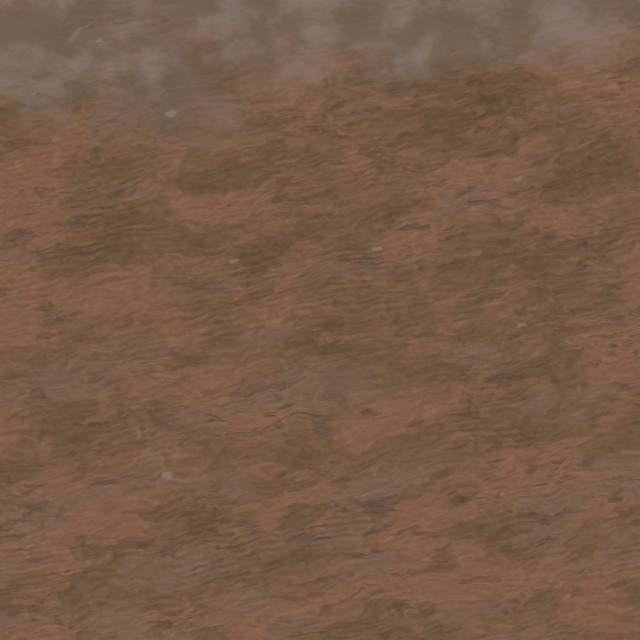
Reproduce this texture procedurally as a Shadertoy shader.

```glsl
// Weathered brown rock: soft patches of olive, brown, salmon and mauve, brushed along
// a gently rising grain. Warped gradient noise shapes the patches; fine ripples, dark
// streaks, a grey veil along the top and a few pale chips are laid over them.

vec2 hash2(vec2 p) {
    vec3 q = fract(p.xyx * vec3(0.1031, 0.1030, 0.0973));
    q += dot(q, q.yzx + 33.33);
    return fract((q.xx + q.yz) * q.zy);
}

float gradDot(vec2 cell, vec2 corner, vec2 f) {
    float angle = 6.2832 * hash2(cell + corner + 71.0).x;
    return dot(vec2(cos(angle), sin(angle)), f - corner);
}

float gradientNoise(vec2 p) {
    vec2 i = floor(p), f = p - i;
    vec2 u = f * f * f * (f * (f * 6.0 - 15.0) + 10.0);
    float low = mix(gradDot(i, vec2(0, 0), f), gradDot(i, vec2(1, 0), f), u.x);
    float high = mix(gradDot(i, vec2(0, 1), f), gradDot(i, vec2(1, 1), f), u.x);
    return mix(low, high, u.y);
}

float fbm(vec2 p) {
    float sum = 0.0, amp = 1.0;
    for (int i = 0; i < 5; i++) {
        sum += amp * gradientNoise(p);
        p = mat2(0.98, 0.17, -0.17, 0.98) * p * 2.03 + 17.3;
        amp *= 0.58;
    }
    return sum;
}

// Sparse pale chips: one slanted, ragged ellipse in a few of the grid cells
float chips(vec2 p) {
    vec2 cell = floor(p * 9.0);
    vec2 rnd = hash2(cell + 5.0), size = hash2(cell + 40.0);
    vec2 d = fract(p * 9.0) - 0.25 - 0.5 * rnd;
    d += 0.05 * vec2(gradientNoise(p * 90.0), gradientNoise(p * 90.0 + 31.0));
    float radius = mix(0.03, 0.07, size.x);
    float body = 1.0 - smoothstep(0.4, 1.2, length(d * vec2(0.7, 1.3)) / radius);
    return body * step(0.92, size.y);
}

void mainImage(out vec4 fragColor, in vec2 fragCoord) {
    vec2 uv = fragCoord / iResolution.y;

    // Grain coordinates: x runs along the brushing, which rises to the right
    vec2 grain = mat2(0.98, -0.19, 0.19, 0.98) * uv;
    vec2 warp = vec2(fbm(grain * vec2(6.0, 9.0)), fbm(grain * vec2(6.0, 9.0) + 43.0));
    vec2 flow = grain + warp * vec2(0.035, 0.014);

    // Broad patches: olive to brown to salmon, warmer towards the bottom
    float tone = fbm(flow * vec2(4.0, 9.0) + 9.0) + 0.32 * (0.62 - uv.y);
    vec3 col = mix(vec3(0.420, 0.322, 0.232), vec3(0.462, 0.346, 0.258),
                   smoothstep(-0.42, -0.06, tone));
    col = mix(col, vec3(0.512, 0.372, 0.290), smoothstep(0.0, 0.36, tone));

    // Crisper salmon flakes and small dull olive stains
    float flake = fbm(flow * vec2(8.0, 20.0) + 60.0);
    col = mix(col, vec3(0.525, 0.378, 0.290), 0.55 * smoothstep(0.17, 0.24, flake));
    float stain = fbm(flow * vec2(9.0, 24.0) + 85.0);
    col = mix(col, vec3(0.398, 0.318, 0.232), 0.6 * smoothstep(0.20, 0.38, stain));

    // Mauve film, strongest low down
    float film = fbm(flow * vec2(4.5, 12.0) + 120.0) + 0.3 * (0.4 - uv.y);
    col = mix(col, vec3(0.478, 0.372, 0.318), 0.65 * smoothstep(0.05, 0.42, film));

    // Short dark streaks gathered in loose groups
    float streak = fbm(flow * vec2(17.0, 64.0) + 150.0);
    float group = smoothstep(-0.15, 0.35, fbm(flow * vec2(4.0, 9.0) + 170.0));
    col = mix(col, vec3(0.355, 0.295, 0.245), 0.6 * group * smoothstep(0.08, 0.42, streak));

    // Fine ripples that fade in and out, with soft fibre and grit between them
    float ripple = sin(640.0 * grain.y + 7.0 * warp.y + 6.0 * gradientNoise(grain * 9.0));
    float rippleMask = smoothstep(-0.1, 0.4, gradientNoise(grain * vec2(5.0, 8.0) + 210.0));
    col += 0.014 * ripple * rippleMask;
    col += 0.040 * gradientNoise(flow * vec2(34.0, 150.0));
    col += 0.034 * gradientNoise(flow * vec2(70.0, 190.0) + 400.0);
    col += 0.020 * gradientNoise(uv * 110.0);

    // Grey veil along the top, cloudy and broken, sinking lower at the left
    float cloud = fbm(uv * vec2(3.5, 5.5) + warp * 0.3 + 240.0);
    float veil = smoothstep(0.80, 1.02, uv.y + 0.17 * cloud + 0.08 * (0.6 - uv.x));
    vec3 veilColor = mix(vec3(0.450, 0.380, 0.335), vec3(0.535, 0.475, 0.450),
                         smoothstep(-0.35, 0.45, fbm(uv * vec2(9.0, 12.0) + 260.0)));
    col = mix(col, veilColor, 0.85 * veil);

    // Thin broken pale veins, mostly at the left
    float vein = abs(gradientNoise(flow * vec2(2.5, 6.0) + 300.0));
    float veinMask = smoothstep(0.12, 0.4, gradientNoise(uv * 6.0 + 320.0))
                   * (1.0 - smoothstep(0.2, 0.5, uv.x));
    float broken = smoothstep(-0.3, 0.2, gradientNoise(flow * vec2(40.0, 70.0)));
    float veinLine = (1.0 - smoothstep(0.004, 0.022, vein)) * veinMask * broken;
    col = mix(col, vec3(0.540, 0.475, 0.400), 0.6 * veinLine);

    // Pale chips
    col = mix(col, vec3(0.565, 0.515, 0.455), 0.6 * chips(uv));

    fragColor = vec4(col, 1.0);
}
```
